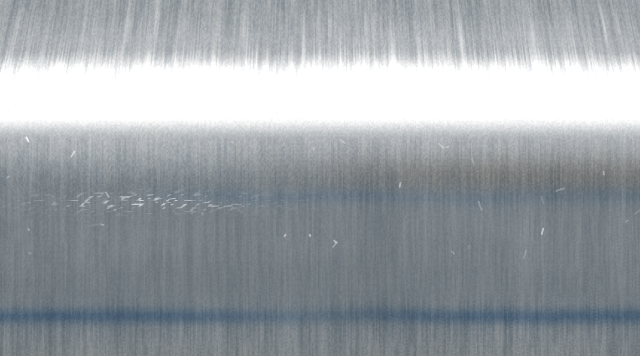
This texture is drawn by a WebGL 2 fragment shader. Its source:

```glsl
#version 300 es
precision highp float;
// Brushed metal cylinder with a bright horizontal highlight and fine vertical grain.

#define GRAIN_DENSITY 430.0
#define GRAIN_STRENGTH 0.13
#define SPECKLE_STRENGTH 0.075
#define FAN_OUT 0.24
#define STREAK_COUNT 14
#define FLECK_COUNT 34
#define COOL_TINT vec3(-0.065, 0.0, 0.045)
#define WARM_TINT vec3(0.022, -0.002, -0.024)
#define BLUE_TINT vec3(-0.045, -0.005, 0.045)

uniform vec2 u_resolution;
out vec4 outColor;

float hash(vec2 p) {
    return fract(sin(dot(p, vec2(127.1, 311.7))) * 43758.5453);
}

float noise(vec2 p) {
    vec2 i = floor(p), f = fract(p);
    f = f * f * (3.0 - 2.0 * f);
    return mix(mix(hash(i), hash(i + vec2(1, 0)), f.x),
               mix(hash(i + vec2(0, 1)), hash(i + vec2(1, 1)), f.x), f.y);
}

float fbm(vec2 p) {
    float sum = 0.0, weight = 0.5;
    for (int i = 0; i < 4; i++) {
        sum += weight * noise(p);
        p = p * 2.03 + 17.3;
        weight *= 0.5;
    }
    return sum / 0.9375;
}

float bell(float x, float center, float width) {
    float d = (x - center) / width;
    return exp(-d * d);
}

// Brightness around the cylinder; t runs from the top edge down.
float cylinderShade(float t) {
    float shade = 0.635 + 0.09 * smoothstep(0.0, 0.16, t);
    shade = mix(shade, 1.07, smoothstep(0.135, 0.215, t));
    shade = mix(shade, 0.71, smoothstep(0.315, 0.395, t));
    shade = mix(shade, 0.505, smoothstep(0.37, 0.54, t));
    shade -= 0.025 * smoothstep(0.62, 0.85, t);
    return shade + 0.03 * smoothstep(0.91, 0.97, t);
}

// Pale brush marks on the upper curve.
float brushStreaks(vec2 p) {
    float sum = 0.0;
    for (int i = 0; i < STREAK_COUNT; i++) {
        float id = float(i);
        float x = (id + 0.15 + 0.7 * hash(vec2(id, 3.0))) / float(STREAK_COUNT);
        float width = mix(0.002, 0.006, hash(vec2(id, 5.0)));
        float mid = mix(0.01, 0.17, hash(vec2(id, 7.0)));
        sum += bell(p.x, x, width) * bell(p.y, mid, 0.075) * mix(0.3, 1.0, hash(vec2(id, 9.0)));
    }
    return sum;
}

// Short bright nicks, thickest around the middle of the cylinder.
float flecks(vec2 p, float aspect) {
    float sum = 0.0;
    for (int i = 0; i < FLECK_COUNT; i++) {
        float id = float(i);
        vec2 center = vec2(hash(vec2(id, 21.0)), mix(0.37, 0.72, hash(vec2(id, 23.0))));
        vec2 d = (p - center) * vec2(aspect, 1.0);
        float angle = 6.2832 * hash(vec2(id, 25.0));
        float halfLength = mix(0.002, 0.014, pow(hash(vec2(id, 27.0)), 2.0));
        vec2 dir = vec2(cos(angle), sin(angle));
        float dist = length(d - dir * clamp(dot(d, dir), -halfLength, halfLength));
        sum += (1.0 - smoothstep(0.0008, 0.0042, dist)) * hash(vec2(id, 29.0));
    }
    return sum;
}

void main() {
    vec2 uv = gl_FragCoord.xy / u_resolution;
    float aspect = u_resolution.x / u_resolution.y;
    float t = 1.0 - uv.y;
    float fan = 1.0 + FAN_OUT * min(t - 0.2, 0.0) * -1.0;
    vec2 p = vec2(0.5 + (uv.x - 0.5) * fan, t);

    // Vertical grain at two widths, plus fine speckle
    float fine = noise(vec2(p.x * GRAIN_DENSITY, t * 14.0)) - 0.5;
    float broad = noise(vec2(p.x * GRAIN_DENSITY * 0.28, t * 3.0)) - 0.5;
    float speckle = noise(vec2(p.x * GRAIN_DENSITY * 1.2, t * 210.0)) - 0.5;
    float cloud = fbm(vec2(uv.x * 7.0, t * 9.0)) - 0.5;
    float grain = 0.65 * fine + 0.5 * broad;

    // The grain frays the borders of the highlight
    float level = cylinderShade(t + 0.022 * grain + 0.008 * cloud);
    float roughness = mix(0.55, 1.0, 1.0 - smoothstep(0.46, 0.6, t));
    roughness += 0.25 * smoothstep(0.8, 0.95, t);
    level += roughness * (GRAIN_STRENGTH * grain + SPECKLE_STRENGTH * speckle);
    level += 0.05 * cloud;

    // Soft reflected bands
    float warmBand = bell(t, 0.485, 0.05) * smoothstep(0.3, 0.75, uv.x);
    float blueBand = bell(t, 0.555 + 0.02 * cloud, 0.022) * smoothstep(0.15, 0.4, uv.x);
    float lowBand = bell(t, 0.888 + 0.012 * cloud, 0.022);
    lowBand *= 1.0 - 0.45 * bell(uv.x, 0.5, 0.15);
    level -= 0.055 * warmBand + 0.025 * blueBand + 0.095 * lowBand;

    // Scuffed patch, brush marks and nicks
    float scuff = bell(t, 0.568, 0.025) * bell(uv.x, 0.23, 0.15);
    level += scuff * (0.025 + 0.3 * smoothstep(0.6, 0.9, noise(vec2(uv.x * 150.0 + t * 90.0, t * 190.0))));
    level += 0.15 * brushStreaks(p) + 0.25 * flecks(vec2(uv.x, t), aspect);

    // Cool metal, neutral where bright
    vec3 color = vec3(level) + COOL_TINT * clamp(1.0 - level, 0.0, 1.0);
    color += WARM_TINT * (warmBand + 0.4 * bell(t, 1.0, 0.035) + 0.4 * fine * roughness);
    color += BLUE_TINT * (0.4 * blueBand + lowBand);
    outColor = vec4(clamp(color, 0.0, 1.0), 1.0);
}
```
